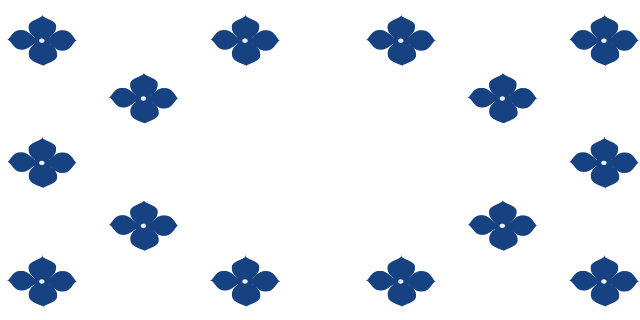
Write a Shadertoy shader that draws this pattern.

```glsl
// Two mirrored lattices of blue four-petalled flowers on a white ground.

// Design space: the canvas spans 768 x 384 units at any resolution.
const vec2 CANVAS = vec2(768.0, 384.0);
const vec3 GROUND = vec3(1.0);
const vec3 PETAL_BLUE = vec3(0.09, 0.26, 0.51);
const vec3 HEART = vec3(0.92, 0.94, 0.97);
const float HALF_PI = 1.5707963;

// Half width of a petal at t (0 = root, 1 = tip); larger taper, sharper tip.
float petalProfile(float t, float peak, float swell, float taper) {
    float rise = pow(sin(HALF_PI * clamp(t / peak, 0.0, 1.0)), swell);
    float x = clamp((t - peak) / (1.0 - peak), 0.0, 1.0);
    return rise * pow(1.0 - x * x * x, taper);
}

// Approximate signed distance to a petal; width and taper hold (left, right)
// as seen looking along the axis, and bend shifts the tip to the left.
float petal(vec2 p, vec2 axis, float len, float peak, float swell,
            vec2 width, vec2 taper, float bend) {
    float u = dot(p, axis);
    float t = u / len;
    float tc = clamp(t, 0.0, 1.0);
    float v = dot(p, vec2(-axis.y, axis.x)) - bend * tc * tc * tc;
    float w = v > 0.0 ? width.x : width.y;
    float k = v > 0.0 ? taper.x : taper.y;
    float h = 0.5 / len;
    float halfWidth = w * petalProfile(t, peak, swell, k);
    float slope = w * (petalProfile(t + h, peak, swell, k)
                     - petalProfile(t - h, peak, swell, k));
    float side = (abs(v) - halfWidth) / sqrt(1.0 + slope * slope);
    return max(side, max(-u, u - len));
}

float ellipse(vec2 p, vec2 radius) {
    return (length(p / radius) - 1.0) * min(radius.x, radius.y);
}

// Union of four slightly uneven petals and a solid core.
float flower(vec2 p) {
    float d = ellipse(p, vec2(10.0, 9.0));
    d = min(d, petal(p, vec2(0.0, 1.0), 31.0, 0.52, 0.6,
                     vec2(16.0, 17.0), vec2(2.6, 2.5), -0.7));
    d = min(d, petal(p, vec2(0.0, -1.0), 30.0, 0.52, 0.6,
                     vec2(18.0, 16.0), vec2(1.5, 1.2), 2.0));
    d = min(d, petal(p, vec2(1.0, 0.0), 41.5, 0.57, 1.9,
                     vec2(12.5, 12.0), vec2(1.4, 1.75), 0.0));
    d = min(d, petal(p, vec2(-1.0, 0.0), 41.5, 0.57, 1.9,
                     vec2(11.0, 12.5), vec2(2.4, 1.6), -1.0));
    return d;
}

// Offset from the nearest flower: a checkerboard with its inner middle open.
vec2 nearestFlower(vec2 p) {
    float rowHeight[5] = float[5](46.2, 113.0, 188.5, 265.8, 335.2);
    vec2 nearest = vec2(1000.0);
    for (int row = 0; row < 5; row++) {
        for (int col = 0; col < 6; col++) {
            int fromEdge = min(col, 5 - col);
            bool open = row == 2 && fromEdge == 2;
            if ((row + fromEdge) % 2 == 1 || open) continue;
            float gap = col > 2 ? 65.0 : 0.0;
            vec2 center = vec2(50.2 + 121.9 * float(col) + gap, rowHeight[row]);
            vec2 q = p - center;
            if (dot(q, q) < dot(nearest, nearest)) nearest = q;
        }
    }
    return nearest;
}

float coverage(float d, float pixel) {
    return 1.0 - smoothstep(-0.6 * pixel, 0.6 * pixel, d);
}

void mainImage(out vec4 fragColor, in vec2 fragCoord) {
    vec2 p = fragCoord / iResolution.xy * CANVAS;
    float pixel = CANVAS.y / iResolution.y;
    vec2 q = nearestFlower(p);

    vec3 color = mix(GROUND, PETAL_BLUE, coverage(flower(q), pixel));
    color = mix(color, HEART, coverage(ellipse(q, vec2(3.2, 2.6)), pixel));
    fragColor = vec4(color, 1.0);
}
```
